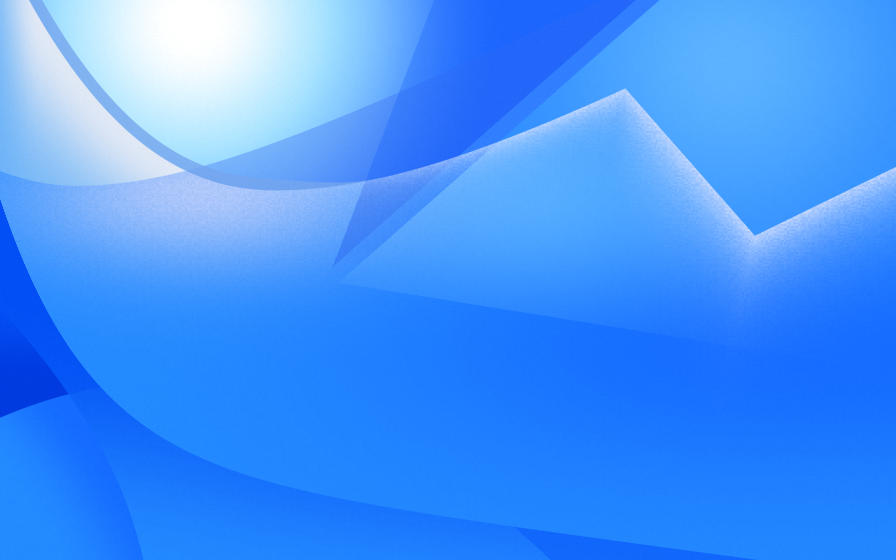
Write a Shadertoy shader that draws this background.

```glsl
// Layered blue glass: a sunlit bowl, a zigzag ridge with a soft rim, and curved folds.
#define SUN_POS vec2(0.345, 0.96)
#define SKY_POS vec2(1.30, 0.89)
#define FACET_POS vec2(0.96, 0.66)
#define APEX vec2(0.594, 0.523)
#define DEEP vec3(0.08, 0.42, 1.0)
#define AZURE vec3(0.14, 0.54, 1.0)
#define SKY vec3(0.36, 0.70, 1.0)
#define NAVY vec3(0.01, 0.31, 0.96)
#define MIST vec3(0.80, 0.86, 1.0)
#define BAND_WIDTH 0.042
#define GRAIN 0.05

float hash(vec2 cell) {
    return fract(sin(dot(cell, vec2(127.1, 311.7))) * 43758.5453);
}

// Anti-aliased coverage of the side where d is positive.
float cover(float d) {
    float w = 0.75 / iResolution.y;
    return smoothstep(-w, w, d);
}

float gauss(vec2 v) {
    return exp(-dot(v, v));
}

// Height of the bowl: steep on the left, nearly straight on the right.
float bowlHeight(float x) {
    float dx = x - 0.49;
    float left = dx * dx * (1.2 + 1.3 * abs(dx));
    float right = sqrt(0.0552 + 0.3025 * dx * dx) - 0.235;
    return 0.66 + (dx < 0.0 ? left : right);
}

float bowlDistance(vec2 p) {
    float e = 0.002;
    float slope = (bowlHeight(p.x + e) - bowlHeight(p.x - e)) / (2.0 * e);
    return (p.y - bowlHeight(p.x)) / sqrt(1.0 + slope * slope);
}

// Positive above the ridge that continues the bowl.
float ridgeDistance(vec2 p, float bowl) {
    float down = (p.y - 0.844 + 1.137 * (p.x - 1.115)) / 1.514;
    float up = (p.y - 0.579 - 0.488 * (p.x - 1.348)) / 1.113;
    return max(bowl, min(down, up));
}

float veilHeight(float x) {
    float dx = (x - 0.135) * (x < 0.135 ? 0.72 : 0.5);
    return 0.502 + sqrt(0.0276 + dx * dx);
}

// Folds in the lower left corner, below the long curve.
vec3 lowerFolds(vec2 p, float depth) {
    vec3 outer = mix(NAVY, AZURE, smoothstep(0.48, 0.0, p.y + 0.12 * p.x));
    float arc = p.y - 0.254 - 0.43 * p.x + 0.7 * p.x * p.x;
    outer = mix(outer, NAVY, 0.5 * cover(arc) * smoothstep(0.5, 0.32, p.y));
    outer = mix(outer, DEEP, 0.4 * exp(-depth / 0.06) * smoothstep(0.2, 0.5, p.x));
    float side = 0.256 - p.y * (0.22 + 0.78 * p.y) - p.x;
    vec3 petal = mix(DEEP, AZURE, smoothstep(0.0, 0.2, side + 0.25 * (0.2 - p.y)));
    vec3 shade = mix(vec3(0.0, 0.23, 0.88), NAVY, smoothstep(0.32, 0.46, p.y));
    return mix(outer, mix(petal, shade, cover(arc)), cover(side));
}

void mainImage(out vec4 fragColor, in vec2 fragCoord) {
    vec2 p = fragCoord / iResolution.y;
    float grain = hash(floor(p * 320.0)) - 0.5;
    float bowl = bowlDistance(p);
    float ridge = ridgeDistance(p, bowl);
    float above = cover(ridge);
    float veil = cover(p.y - veilHeight(p.x));

    // Diagonal shard and the band beside it
    float rise = p.y - APEX.y;
    float inner = (APEX.x + 1.135 * rise - p.x) / 1.513;
    float outer = inner + BAND_WIDTH / 1.513;
    float shard = cover(inner) * cover(p.x - APEX.x - 0.38 * rise);
    float band = cover(outer) * cover(-inner) * smoothstep(-0.03, 0.05, rise);

    // Body below the ridge
    float dark = smoothstep(0.2, 1.4, p.x) * exp(-pow((p.y - 0.38) / 0.24, 2.0));
    vec3 body = mix(AZURE, DEEP, dark);
    float facet = cover(p.y - 0.49 + 0.16 * (p.x - 0.635)) * cover(-outer);
    body = mix(body, SKY, 0.85 * facet * gauss((p - FACET_POS) / vec2(0.36, 0.20)));
    float haze = gauss((p - vec2(0.36, 0.66)) / vec2(0.33, 0.14));
    body = mix(body, vec3(0.68, 0.78, 0.98), haze * (1.0 + 2.0 * GRAIN * grain));
    body = mix(body, vec3(0.16, 0.40, 0.94), 0.5 * shard);
    body = mix(body, vec3(0.18, 0.48, 0.98), 0.35 * band);
    float rimWidth = mix(0.028, 0.058, smoothstep(1.0, 1.2, p.x));
    float rim = exp(min(ridge, 0.0) / rimWidth) * smoothstep(0.3, 1.1, p.x);
    body = mix(body, MIST, rim * (0.88 + 4.0 * GRAIN * grain));

    // Pale pane to the left of the bowl
    float paleGlow = exp(-pow(bowl / 0.11, 2.0)) * smoothstep(-0.04, 0.07, p.x);
    vec3 pane = mix(vec3(0.42, 0.70, 0.97), vec3(0.88, 0.91, 0.96), paleGlow);
    body = mix(body, pane, veil * cover(0.4 - p.x));

    // Sunlit inside of the bowl
    float sunDist = length(p - SUN_POS);
    vec3 light = mix(vec3(0.12, 0.41, 1.0), vec3(0.62, 0.88, 1.0), smoothstep(0.56, 0.20, sunDist));
    light = mix(light, vec3(1.0), smoothstep(0.29, 0.03, sunDist));
    light = mix(light, vec3(0.22, 0.42, 0.95), 0.36 * (1.0 - veil));
    light = mix(light, vec3(0.09, 0.38, 0.98), 0.32 * shard);
    light = mix(light, vec3(0.20, 0.52, 1.0), 0.8 * band);

    // Clear sky to the right of the band
    float skyGlow = gauss((p - SKY_POS) / vec2(0.29, 0.27));
    light = mix(light, mix(vec3(0.17, 0.54, 1.0), SKY, skyGlow), cover(-outer));

    // Ribbon along the inside of the bowl
    float ribbonWidth = 0.021 * (1.0 - smoothstep(0.46, 0.68, p.x));
    light = mix(light, vec3(0.46, 0.65, 0.93), 0.8 * cover(ribbonWidth - bowl) * cover(0.68 - p.x));

    vec3 color = mix(body, light, above);
    float fold = 0.18 - 0.133 * p.x + 0.465 * exp(-6.2 * p.x) - p.y;
    color = mix(color, lowerFolds(p, max(fold, 0.0)), cover(fold));
    fragColor = vec4(color + 0.2 * GRAIN * grain, 1.0);
}
```
